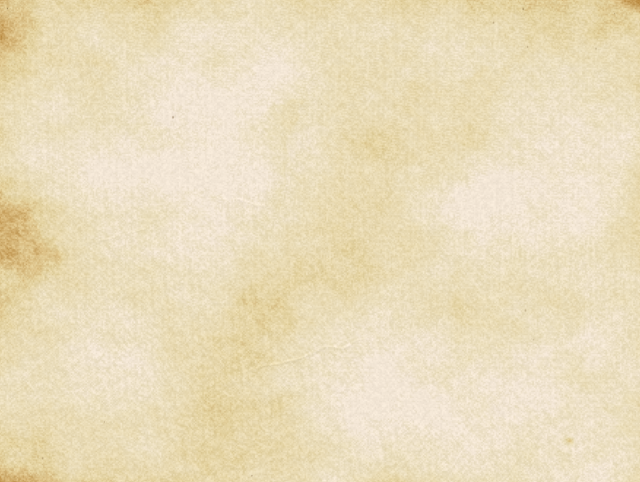
This texture is drawn by a Shadertoy shader. Its source:

```glsl
// Aged parchment: soft tan stains and pale patches over cloudy noise, with
// browned edges, faint creases, specks and fine grain. All layers add up to
// one "age" value, which a six-colour ramp turns into paper colour.

float hash(vec2 p) {
    return fract(sin(dot(p, vec2(127.1, 311.7))) * 43758.5453);
}

float noise(vec2 p) {
    vec2 i = floor(p), f = fract(p);
    f = f * f * (3.0 - 2.0 * f);
    return mix(mix(hash(i), hash(i + vec2(1, 0)), f.x),
               mix(hash(i + vec2(0, 1)), hash(i + vec2(1, 1)), f.x), f.y);
}

float fbm(vec2 p) {
    float sum = 0.0, amp = 0.5;
    for (int i = 0; i < 6; i++) {
        sum += amp * noise(p);
        p = mat2(1.6, 1.2, -1.2, 1.6) * p + 17.3;
        amp *= 0.5;
    }
    return sum;
}

// Paper colour for an age of 0 (pale) to 5 (brown), extrapolated a little
vec3 paperColour(float age) {
    vec3 ramp[6] = vec3[6](
        vec3(0.94, 0.89, 0.80), vec3(0.92, 0.87, 0.74), vec3(0.91, 0.85, 0.69),
        vec3(0.89, 0.82, 0.62), vec3(0.86, 0.75, 0.52), vec3(0.80, 0.65, 0.39));
    age = clamp(age, -0.6, 6.0);
    int i = int(clamp(floor(age), 0.0, 4.0));
    return mix(ramp[i], ramp[i + 1], age - float(i));
}

// Soft elliptical blot
float blot(vec2 p, vec2 centre, vec2 size) {
    vec2 q = (p - centre) / size;
    return exp(-dot(q, q));
}

// Dried water mark, crisp on its upper right side only
float tideMark(vec2 p, vec2 centre, float radius) {
    vec2 q = (p - centre) / radius;
    float d = length(q) - 1.0;
    float side = smoothstep(-0.6, 0.8, dot(q, vec2(0.75, 0.65)));
    return side * (0.6 * smoothstep(0.06, -0.06, d) + 0.4 * exp(-abs(d) * 18.0));
}

// Raised fold from a to b: bright ridge with a dim shadow below
float crease(vec2 p, vec2 a, vec2 b, float width) {
    vec2 along = normalize(b - a);
    float h = dot(p - a, along) / length(b - a);
    float s = dot(p - a, vec2(-along.y, along.x)) + 0.022 * (fbm(p * 28.0) - 0.5);
    float ends = smoothstep(0.0, 0.2, h) * smoothstep(1.0, 0.75, h);
    float ridge = exp(-s * s / (width * width));
    float below = s + 1.8 * width;
    float shade = exp(-below * below / (width * width));
    return ends * (ridge - 0.9 * shade) * (0.3 + 0.7 * noise(p * 60.0));
}

// Browning along the sides and in three corners
float edgeBurn(vec2 p, float aspect, float ragged) {
    float burn = 1.6 * exp(-p.x / 0.05) + 1.0 * exp(-(aspect - p.x) / 0.04)
               + 1.5 * exp(-(1.0 - p.y) / 0.06) + 1.1 * exp(-p.y / 0.03);
    burn += 3.0 * exp(-length(p - vec2(0.0, 1.0)) / 0.14);
    burn += 2.8 * exp(-length(p - vec2(aspect, 1.0)) / 0.11);
    burn += 3.0 * exp(-length(p) / 0.11);
    return burn * (0.2 + 1.7 * ragged);
}

// Sparse dark flecks, one at most per grid cell
float specks(vec2 p, float cells, float density, float pixel) {
    vec2 cell = floor(p * cells);
    vec2 spot = 0.15 + 0.7 * vec2(hash(cell + 3.7), hash(cell + 9.2));
    float radius = mix(0.0004, 0.0017, hash(cell + 5.1));
    float d = length((fract(p * cells) - spot) / cells * vec2(1.0, 0.75)) - radius;
    float present = step(1.0 - density, hash(cell + 1.3));
    return present * mix(0.2, 0.7, hash(cell + 7.9)) * smoothstep(pixel, -pixel, d);
}

void mainImage(out vec4 fragColor, in vec2 fragCoord) {
    vec2 p = fragCoord / iResolution.y;
    float aspect = iResolution.x / iResolution.y;
    float pixel = 1.0 / iResolution.y;
    vec2 w = p + 0.30 * (vec2(fbm(p * 5.0 + 8.0), fbm(p * 5.0 + 31.0)) - 0.5);

    // Clouds and mottling, from broad to small
    float age = 0.55 + 3.2 * (fbm(p * 4.0 + 2.0) - 0.49);
    age += 2.8 * (fbm(p * vec2(9.0, 14.0)) - 0.49);
    age += 1.5 * (fbm(p * 40.0 + 12.0) - 0.49);

    // Tan stains
    age += 1.3 * blot(w, vec2(0.52, 0.40), vec2(0.35, 0.22));
    age += 0.9 * blot(w, vec2(0.69, 0.53), vec2(0.22, 0.17));
    age += 1.4 * blot(w, vec2(0.46, 0.30), vec2(0.16, 0.13));
    age += 2.0 * blot(w, vec2(0.04, 0.47), vec2(0.14, 0.12));
    age += 1.1 * blot(w, vec2(0.93, 0.72), vec2(0.20, 0.15));
    age += 0.9 * blot(w, vec2(1.04, 0.41), vec2(0.20, 0.10));
    age += 1.1 * blot(w, vec2(0.59, 0.13), vec2(0.10, 0.08));
    age += 1.2 * blot(w, vec2(0.38, 0.06), vec2(0.14, 0.07));

    // Pale patches
    age -= 1.1 * blot(w, vec2(0.30, 0.67), vec2(0.28, 0.11));
    age -= 0.8 * blot(w, vec2(0.50, 0.86), vec2(0.22, 0.07));
    age -= 1.1 * blot(w, vec2(1.19, 0.57), vec2(0.17, 0.13));
    age -= 1.2 * blot(w, vec2(0.16, 0.27), vec2(0.13, 0.14));
    age -= 0.9 * blot(w, vec2(0.90, 0.14), vec2(0.30, 0.12));

    // Water marks, burnt edges and one small blotch
    age += 1.2 * tideMark(w, vec2(0.53, 0.71), 0.095);
    age += 0.8 * tideMark(w, vec2(0.95, 0.76), 0.085);
    age += 0.9 * tideMark(w, vec2(0.05, 0.47), 0.085);
    age += edgeBurn(p, aspect, fbm(p * 7.0 + 50.0));
    age += 3.2 * blot(p + 0.02 * (fbm(p * 60.0) - 0.5), vec2(1.18, 0.083), vec2(0.008, 0.010));

    // Fine grain and fibres
    float grain = noise(p * 330.0) + 0.7 * noise(p * 190.0 + 40.0) - 0.85;
    float fibre = noise(mat2(0.8, 0.6, -0.6, 0.8) * p * vec2(80.0, 210.0)) - 0.5;
    vec3 colour = paperColour(age - 0.75 * grain + 0.5 * fibre);
    colour += 0.045 * grain;

    // Creases and flecks
    float folds = crease(p, vec2(0.48, 0.22), vec2(0.80, 0.31), 0.0024)
                + 0.7 * crease(p, vec2(0.12, 0.48), vec2(0.34, 0.54), 0.0020)
                + 0.7 * crease(p, vec2(0.43, 0.59), vec2(0.57, 0.575), 0.0026);
    colour += 0.04 * folds;
    float density = 0.012 + 0.35 * blot(p, vec2(aspect, 1.0), vec2(0.25, 0.10));
    colour = mix(colour, vec3(0.40, 0.28, 0.13), specks(p, 26.0, density, pixel));
    fragColor = vec4(colour, 1.0);
}
```
